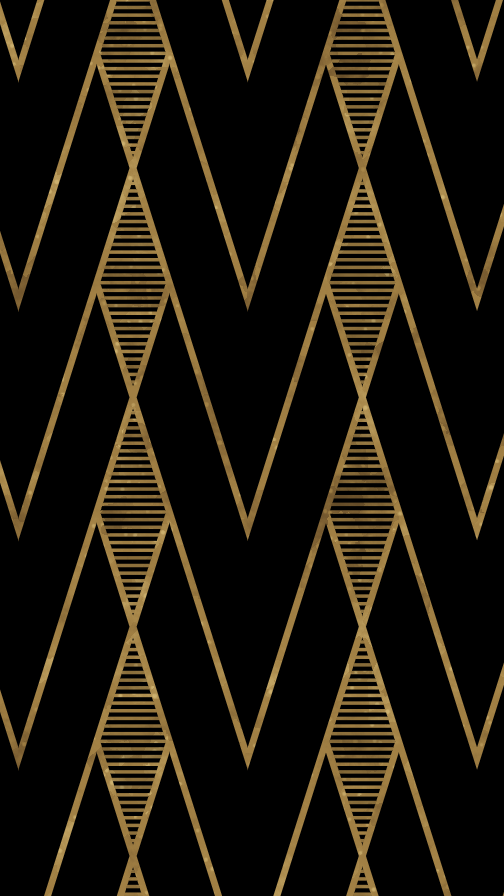
Write a Shadertoy shader that draws this pattern.

```glsl
// Art deco lattice: gold chevrons whose peaks cross into columns of barred diamonds.
// Each cell is mirrored about its column axis, so slanted lines become two
// periodic families; cellular noise and layered sines give the worn foil.

const float SLOPE = 3.15;  // rise over run of every slanted line

vec2 hash2(vec2 p) {
    vec3 q = fract(p.xyx * vec3(0.1031, 0.103, 0.0973));
    q += dot(q, q.yzx + 33.33);
    return fract((q.xx + q.yz) * q.zy);
}

// x: distance to the nearest seed, y: random value of that seed
vec2 cellular(vec2 p) {
    vec2 cell = floor(p), best = vec2(9.0, 0.0);
    for (int j = -1; j <= 1; j++)
    for (int i = -1; i <= 1; i++) {
        vec2 id = cell + vec2(i, j);
        vec2 seed = hash2(id + 40.0);
        float d = length(id + seed - p);
        if (d < best.x) best = vec2(d, hash2(id + 91.0).x);
    }
    return best;
}

float layeredSines(vec2 p) {
    float sum = 0.0, amp = 0.5;
    for (int i = 0; i < 4; i++) {
        sum += amp * sin(p.x + 1.7 * sin(p.y)) * cos(p.y - 0.8 * p.x);
        p = mat2(1.2, 1.6, -1.6, 1.2) * p + 2.3;
        amp *= 0.6;
    }
    return sum;
}

vec3 goldFoil(vec2 p) {
    vec2 patches = cellular(p * 9.0 + 0.4 * layeredSines(p * 14.0));
    vec2 flecks = cellular(p * 34.0);
    float tone = 0.5 + 0.36 * layeredSines(p * 3.1 + 1.0)
               + 0.34 * (patches.y - 0.5) + 0.12 * layeredSines(p * 38.0);
    tone += 0.3 * step(0.9, flecks.y) * smoothstep(0.5, 0.1, flecks.x);
    vec3 gold = mix(vec3(0.45, 0.34, 0.18), vec3(0.63, 0.50, 0.265), smoothstep(0.0, 0.5, tone));
    return mix(gold, vec3(0.80, 0.69, 0.43), smoothstep(0.5, 1.05, tone));
}

// Distance to the nearest of the slanted lines crossing the axis at whole heights
float slantDistance(float height) {
    return abs(fract(height + 0.5) - 0.5) / length(vec2(1.0, SLOPE));
}

float coverage(float d, float pixel) {
    return clamp(0.5 - d / pixel, 0.0, 1.0);
}

void mainImage(out vec4 fragColor, in vec2 fragCoord) {
    // One unit is one repeat; the origin is a crossing on a column axis
    vec2 p = (fragCoord / iResolution.x - vec2(0.264, 1.4444)) / 0.455;
    float pixel = 1.0 / (0.455 * iResolution.x);
    float x = abs(fract(p.x + 0.5) - 0.5);

    // Chevrons, plus the lower diamond sides that stop at the widest point
    float lines = slantDistance(p.y + SLOPE * x);
    if (x < 0.5 / SLOPE) lines = min(lines, slantDistance(p.y - SLOPE * x));
    float strokes = coverage(lines - 0.0148, pixel);

    // Horizontal bars inside the diamonds
    float diamond = (SLOPE * x + abs(fract(p.y) - 0.5) - 0.5) / length(vec2(1.0, SLOPE));
    float bars = abs(fract(p.y * 30.0 + 0.5) - 0.5) / 30.0 - 0.0076;
    float filling = coverage(max(diamond, bars), pixel);

    // Bars are a little duller, each with its own shade
    float barShade = 0.82 + 0.2 * hash2(floor(vec2(p.x + 0.5, p.y * 30.0 + 0.5)) + 200.0).x;
    float gilt = max(strokes, filling * barShade);
    fragColor = vec4(goldFoil(p) * gilt, 1.0);
}
```
